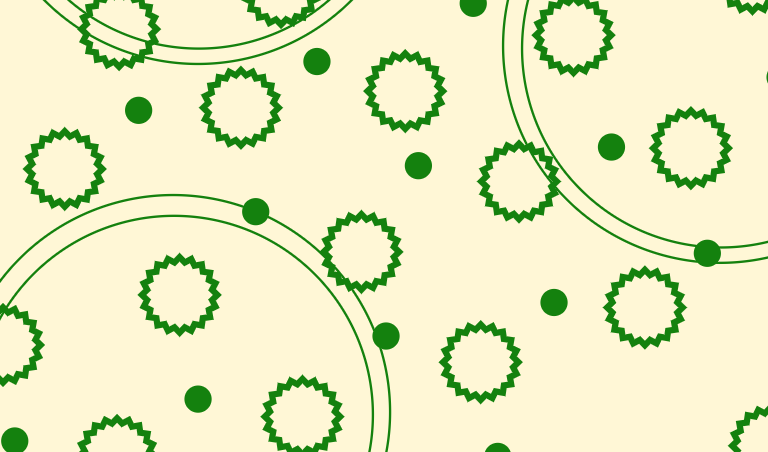
This pattern is drawn by a Shadertoy shader. Its source:

```glsl
// Cream ground with green zigzag rings, solid dots and large double hoops.
// Rings and dots sit on a jittered, nearly hexagonal lattice; all shapes are
// distance functions joined with min. One unit is the canvas height.

#define RING_TIP     0.0834
#define RING_VALLEY  0.0726
#define RING_HALF    0.0069
#define RING_TEETH   20.0
#define RING_JITTER  vec2(0.025, 0.055)
#define DOT_RADIUS   0.0301
#define DOT_JITTER   vec2(0.035, 0.030)
#define DOT_SHARE    0.85
#define HOOP_OUTER   0.480
#define HOOP_INNER   0.440
#define HOOP_HALF    0.0026

const vec3 CREAM = vec3(1.0, 0.97, 0.84);
const vec3 GREEN = vec3(0.08, 0.505, 0.055);

const vec2 LATTICE_ORIGIN = vec2(0.520, 0.712);
const mat2 LATTICE = mat2(0.381, 0.0996, 0.261, -0.261);

// Two random values in 0..1 for a lattice cell
vec2 hash2(vec2 cell) {
    vec3 h = fract(cell.xyx * vec3(0.1031, 0.1030, 0.0973));
    h += dot(h, h.yzx + 33.33);
    return fract((h.xx + h.yz) * h.zy);
}

// Stroke along a closed zigzag with mitred corners and one tooth at the top
float zigzagRing(vec2 p) {
    float sector = 6.283185 / RING_TEETH;
    float angle = atan(p.x, p.y);
    angle = abs(mod(angle + 0.5 * sector, sector) - 0.5 * sector);
    vec2 folded = length(p) * vec2(cos(angle), sin(angle));
    vec2 tip = vec2(RING_TIP, 0.0);
    vec2 valley = RING_VALLEY * vec2(cos(0.5 * sector), sin(0.5 * sector));
    vec2 edge = normalize(valley - tip);
    return abs(dot(folded - tip, vec2(edge.y, -edge.x))) - RING_HALF;
}

// Rings on the lattice points, dots in the triangles between them
float scatter(vec2 p) {
    p -= LATTICE_ORIGIN;
    vec2 base = round(inverse(LATTICE) * p);
    float d = 1e3;
    for (int j = -1; j <= 1; j++)
    for (int i = -1; i <= 1; i++) {
        vec2 cell = base + vec2(i, j);
        vec2 ringShift = (2.0 * hash2(cell + 17.0) - 1.0) * RING_JITTER;
        d = min(d, zigzagRing(p - LATTICE * cell - ringShift));

        vec2 dotShift = (2.0 * hash2(cell + 71.0) - 1.0) * DOT_JITTER;
        if (hash2(cell + 43.0).x < DOT_SHARE) {
            vec2 dotCentre = LATTICE * (cell - 1.0 / 3.0) + dotShift;
            d = min(d, length(p - dotCentre) - DOT_RADIUS);
        }
    }
    return d;
}

// Three thin double hoops in a triangular arrangement
float hoops(vec2 p) {
    float d = 1e3;
    for (int j = 0; j < 2; j++)
    for (int i = 0; i < 2 - j; i++) {
        vec2 q = p - vec2(0.383, 0.0885)
               - float(i) * vec2(1.210, 0.810) - float(j) * vec2(0.055, 1.250);
        float outer = abs(length(q) - HOOP_OUTER);
        float inner = abs(length(q - vec2(0.002, -0.006)) - HOOP_INNER);
        d = min(d, min(outer, inner) - HOOP_HALF);
    }
    return d;
}

void mainImage(out vec4 fragColor, in vec2 fragCoord) {
    vec2 p = fragCoord / iResolution.y;
    float d = min(scatter(p), hoops(p));

    // Edge softened over one pixel
    float ink = clamp(0.5 - d * iResolution.y, 0.0, 1.0);
    fragColor = vec4(mix(CREAM, GREEN, ink), 1.0);
}
```
